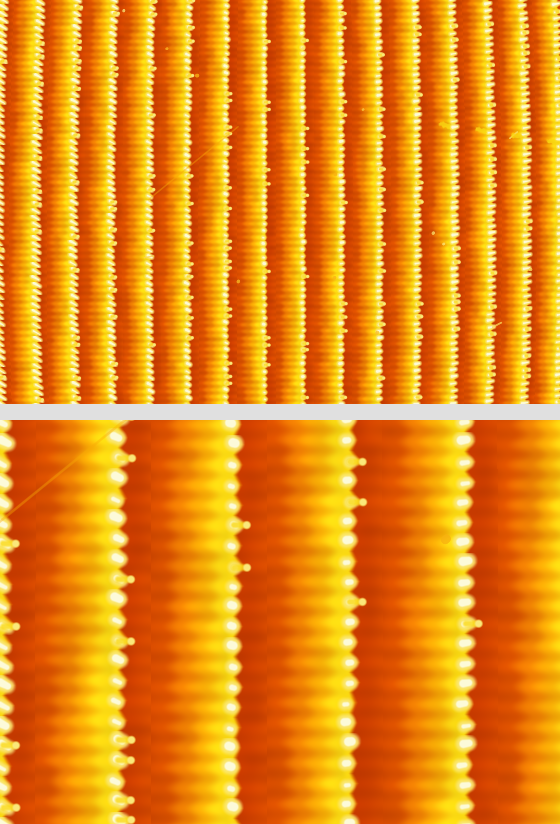
Top: the whole. Bottom: its middle third, enlarged.
Give the GLSL for this texture, as a WebGL 2 fragment shader.

```glsl
#version 300 es
precision highp float;
uniform vec2 u_resolution;
out vec4 outColor;

const float RIDGES = 14.49;        // ridges across at the centre
const float RIDGE_SHIFT = 7.415;   // ridge coordinate at the centre
const float TEETH = 60.0;          // teeth down each ridge
const float TOOTH_PITCH = 0.175;   // tooth spacing in ridge widths
const float LENS = 0.12;           // sideways bulge
const float LENS_SKEW = 0.12;
const float BOW = 0.06;            // bowing of the lines
const float BOW_CENTRE = 0.42;
const float RIB_DEPTH = 0.035;
const float GLINT_RADIUS = 0.037;
const float STRAY_SHARE = 0.17;
const int SPECKS = 16;
const int FLAKES = 4;

const vec3 DEEP_RED = vec3(0.79, 0.23, 0.0);
const vec3 RUST = vec3(0.86, 0.32, 0.0);
const vec3 ORANGE = vec3(0.93, 0.49, 0.01);
const vec3 AMBER = vec3(0.97, 0.67, 0.02);
const vec3 YELLOW = vec3(0.98, 0.85, 0.07);
const vec3 PALE = vec3(0.98, 0.91, 0.48);
const vec3 WHITE = vec3(0.99, 0.98, 0.85);

float hash(vec2 p) {
  vec3 q = fract(vec3(p.xyx) * 0.1031);
  q += dot(q, q.yzx + 33.33);
  return fract((q.x + q.y) * q.z);
}

float noise(vec2 p) {
  vec2 i = floor(p), f = fract(p);
  f = f * f * (3.0 - 2.0 * f);
  return mix(mix(hash(i), hash(i + vec2(1, 0)), f.x),
             mix(hash(i + vec2(0, 1)), hash(i + vec2(1, 1)), f.x), f.y);
}

// Distance to a segment in x, position along it in y
vec2 segment(vec2 p, vec2 a, vec2 b) {
  vec2 ab = b - a;
  float h = clamp(dot(p - a, ab) / dot(ab, ab), 0.0, 1.0);
  return vec2(length(p - a - ab * h), h);
}

vec3 ridgeRamp(float t) {
  vec3 c = mix(DEEP_RED, RUST, smoothstep(0.05, 0.46, t));
  c = mix(c, ORANGE, smoothstep(0.40, 0.60, t));
  c = mix(c, AMBER, smoothstep(0.58, 0.77, t));
  return mix(c, YELLOW, smoothstep(0.74, 0.92, t));
}

void main() {
  vec2 uv = gl_FragCoord.xy / u_resolution;
  vec2 plane = vec2(uv.x, uv.y * u_resolution.y / u_resolution.x);
  float s = uv.x - 0.5, v = uv.y - BOW_CENTRE;
  float soft = RIDGES / u_resolution.x;

  // Bent ridge coordinate and tooth cell
  float bend = 1.0 + (LENS + LENS_SKEW * s) * s * s + BOW * v * v;
  float r = RIDGE_SHIFT + RIDGES * s * bend;
  float ridge = floor(r + 0.7);
  float d = r - ridge;
  float row = uv.y * TEETH + hash(vec2(ridge, 7.0));
  vec2 cell = vec2(ridge + 3.0, floor(row) + 11.0);
  float ty = fract(row) - 0.5;
  float vary = hash(cell), vary2 = hash(cell + 91.0);

  // Ribbed body of the ridge
  float wave = cos(6.28318 * ty);
  float rough = noise(vec2(r * 5.0, row * 0.8)) - 0.5;
  float drift = noise(vec2(ridge * 3.7, uv.y * 7.0)) - 0.5;
  float t = d < 0.0 ? d + 1.0 : d;
  float lit = t + RIB_DEPTH * wave * smoothstep(0.1, 0.5, t);
  lit += 0.06 * rough + 0.07 * drift + 0.18 * s * s * smoothstep(0.1, 0.4, t);
  vec3 color = ridgeRamp(lit);
  color *= 1.0 + 0.025 * wave + 0.07 * rough;

  // Toothed fringe over the shadowed side
  float reach = 2.0 * abs(s);
  float fringe = 0.025 + (0.055 + 0.05 * reach) * (0.6 + 0.6 * vary) * (1.0 - 2.0 * abs(ty));
  float cover = smoothstep(-0.06, 0.0, d) * (1.0 - smoothstep(fringe - 0.025, fringe + 0.025 + soft, d));
  color = mix(color, mix(YELLOW, AMBER, smoothstep(0.0, 0.09, d)), cover);

  // Glints: round at the centre, drawn out toward the sides
  vec2 q = vec2(d, ty * TOOTH_PITCH) - vec2(0.05, 0.03) * (vec2(vary, vary2) - 0.5);
  float slant = s < 0.0 ? -0.05 : 0.015;
  vec2 streak = segment(q, -reach * vec2(0.06, slant), reach * vec2(0.11, slant) + vec2(0.01, 0.0));
  float radius = GLINT_RADIUS * (0.65 + 0.6 * vary2) * (1.0 - 0.5 * streak.y * reach);
  color = mix(color, PALE, 0.85 * (1.0 - smoothstep(radius, radius + 0.04 + soft, streak.x)));
  color = mix(color, WHITE, 1.0 - smoothstep(radius - 0.5 * soft - 0.012, radius + 0.5 * soft, streak.x));

  // Occasional tips standing clear of the edge
  float stray = step(1.0 - STRAY_SHARE, vary);
  vec2 stalk = segment(q, vec2(0.0), vec2(0.11, 0.0));
  color = mix(color, YELLOW, stray * 0.8 * (1.0 - smoothstep(0.01, 0.035 + soft, stalk.x)));
  float tip = length(q - vec2(0.11, 0.0));
  color = mix(color, PALE, stray * (1.0 - smoothstep(0.02, 0.035 + soft, tip)));

  // Scattered dust, some of it short fibres
  float edge = 1.0 / u_resolution.x;
  for (int i = 0; i < SPECKS; i++) {
    float n = float(i) + 1.0;
    vec2 at = vec2(hash(vec2(n, 3.0)), 0.72 * hash(vec2(n, 17.0)));
    float angle = 1.5 * hash(vec2(n, 29.0));
    float size = mix(0.0008, 0.0025, hash(vec2(n, 41.0)));
    float span = 0.001 + 0.016 * step(0.75, hash(vec2(n, 53.0)));
    float dust = segment(plane, at, at + span * vec2(cos(angle), sin(angle))).x;
    size *= span > 0.01 ? 0.3 : 1.0;
    color = mix(color, mix(AMBER, PALE, hash(vec2(n, 61.0))), 0.75 * (1.0 - smoothstep(size, size + edge, dust)));
  }

  // Flakes in a row at the right, and one faint hair
  for (int i = 0; i < FLAKES; i++) {
    vec2 at = vec2(0.787 + 0.065 * float(i), 0.50 - 0.010 * float(i));
    float ragged = 0.004 * noise(plane * 250.0);
    float flake = segment(plane, at, at + vec2(0.013, -0.003)).x + ragged;
    color = mix(color, YELLOW, 0.8 * (1.0 - smoothstep(0.004, 0.006 + edge, flake)));
  }
  float hair = segment(plane, vec2(0.265, 0.365), vec2(0.425, 0.495)).x;
  color = mix(color, AMBER, 0.4 * (1.0 - smoothstep(0.0003, 0.0006 + edge, hair)));

  outColor = vec4(clamp(color, 0.0, 1.0), 1.0);
}
```
